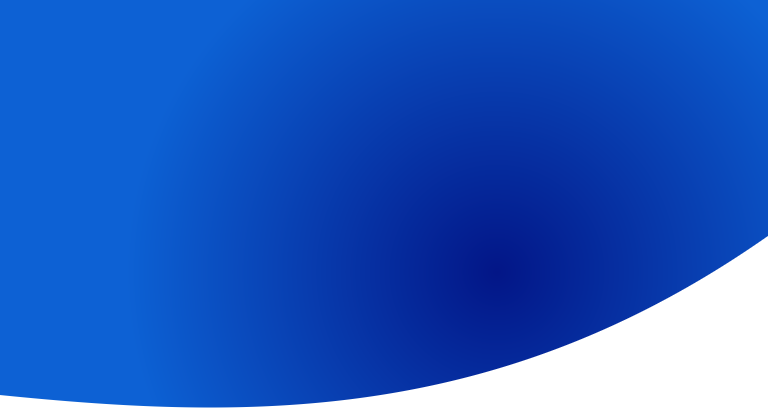
A Shadertoy shader for this background:

```glsl
// A blue field with a dark radial glow, closed below by a sweeping white curve.
// The glow is a linear ramp over distance; the curve is a quartic in x whose
// distance is estimated from its slope so that the edge stays evenly smooth.

#define GLOW_CENTER vec2(1.218, 0.333)
#define GLOW_RADIUS 0.912
#define DEEP_BLUE   vec3(0.010, 0.085, 0.530)
#define BRIGHT_BLUE vec3(0.050, 0.382, 0.832)
#define PAPER_WHITE vec3(1.0)
#define CURVE_LOW   vec2(0.5147, 0.0012)
#define CURVE_COEFF vec3(0.1499, 0.0635, -0.00638)

// Approximate signed distance to the curve, positive above it
float curveDistance(vec2 p) {
    float u = p.x - CURVE_LOW.x;
    vec3 k = CURVE_COEFF;
    float height = CURVE_LOW.y + u * u * (k.x + u * (k.y + u * k.z));
    float slope = u * (2.0 * k.x + u * (3.0 * k.y + u * 4.0 * k.z));
    return (p.y - height) / sqrt(1.0 + slope * slope);
}

// Dark at the centre, flat bright blue beyond the radius
vec3 glowColor(vec2 p) {
    float ramp = clamp(distance(p, GLOW_CENTER) / GLOW_RADIUS, 0.0, 1.0);
    return mix(DEEP_BLUE, BRIGHT_BLUE, ramp);
}

void mainImage(out vec4 fragColor, in vec2 fragCoord) {
    // Canvas height is one unit
    vec2 p = fragCoord / iResolution.y;
    float pixel = 1.0 / iResolution.y;

    // Blue above the curve, white below
    float coverage = clamp(0.5 + curveDistance(p) / pixel, 0.0, 1.0);
    fragColor = vec4(mix(PAPER_WHITE, glowColor(p), coverage), 1.0);
}
```
